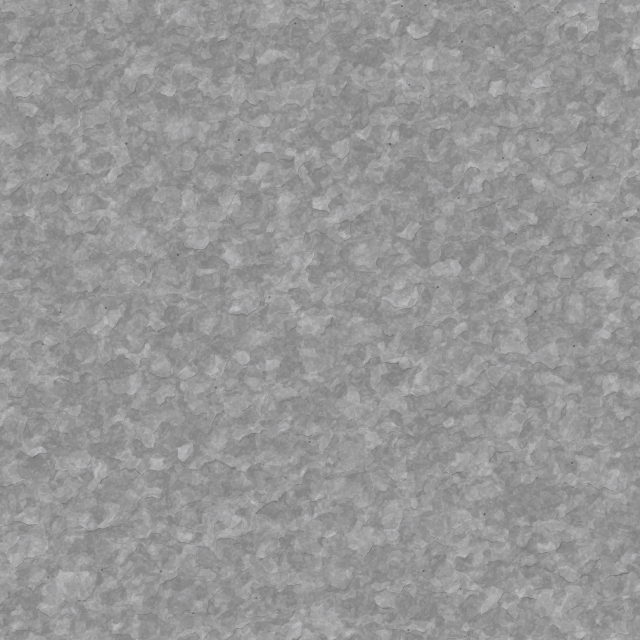
This texture is drawn by a Shadertoy shader. Its source:

```glsl
const float GRAIN_ANGLE = 0.42;
const float GRAIN_STRETCH = 0.78;
const float BASE_TONE = 0.522;
const vec3 ZINC_TINT = vec3(0.998, 0.999, 1.006);

vec2 hash2(vec2 cell, float seed) {
    vec3 q = fract(vec3(cell.xyx + seed * 17.3) * vec3(0.1031, 0.1030, 0.0973));
    q += dot(q, q.yzx + 33.33);
    return fract((q.xx + q.yz) * q.zy);
}

mat2 rotation(float angle) {
    float c = cos(angle), s = sin(angle);
    return mat2(c, -s, s, c);
}

// Layered sines that make the flake outlines ragged
vec2 raggedWarp(vec2 p) {
    vec2 offset = vec2(0.0);
    float frequency = 95.0, amplitude = 0.0032;
    for (int i = 0; i < 4; i++) {
        p = rotation(1.1) * p + 0.37;
        vec2 bend = 1.7 * sin(p * frequency * 0.43 + float(i));
        offset += amplitude * sin(p.yx * frequency + bend);
        frequency *= 1.9;
        amplitude *= 0.54;
    }
    return offset;
}

// Cellular flakes with soft borders: x = tone, y = closeness to a border
vec2 flakes(vec2 p, float scale, float sharpness, float seed) {
    p *= scale;
    vec2 cell = floor(p), local = fract(p);
    float total = 0.0, squares = 0.0, tone = 0.0;
    for (int y = -1; y <= 1; y++) {
        for (int x = -1; x <= 1; x++) {
            vec2 neighbour = vec2(x, y);
            vec2 jitter = hash2(cell + neighbour, seed);
            vec2 look = hash2(cell + neighbour, seed + 5.0);
            vec2 d = neighbour + jitter - local;
            float weight = exp(-sharpness * (dot(d, d) - 0.2 * look.y));
            total += weight;
            squares += weight * weight;
            tone += weight * look.x * look.x;
        }
    }
    return vec2(tone / total, 1.0 - squares / (total * total));
}

// Broad, faint clouds
float clouds(vec2 p) {
    return sin(p.x * 9.0 + 2.0 * sin(p.y * 7.0)) * sin(p.y * 11.0 + 1.5 * sin(p.x * 8.0 + 1.0));
}

// Sparse tiny dark pits
float pits(vec2 p, float scale, float share) {
    vec2 cell = floor(p * scale);
    vec2 look = hash2(cell, 41.0);
    vec2 centre = 0.2 + 0.6 * hash2(cell, 47.0);
    float d = length(fract(p * scale) - centre);
    return step(look.x, share) * smoothstep(0.08, 0.03, d);
}

void mainImage(out vec4 fragColor, in vec2 fragCoord) {
    vec2 uv = fragCoord / iResolution.y;

    // Flakes lean along a rising diagonal
    vec2 p = rotation(GRAIN_ANGLE) * (uv + raggedWarp(uv));
    p.x *= GRAIN_STRETCH;
    vec2 shadowStep = rotation(GRAIN_ANGLE) * vec2(-0.0005, 0.0018);

    // Overlapping crystal layers
    vec2 coarse = flakes(p, 55.0, 34.0, 1.0);
    vec2 medium = flakes(p + 3.1, 84.0, 28.0, 2.0);
    vec2 small = flakes(p + 7.7, 145.0, 18.0, 3.0);
    vec2 grit = flakes(uv, 270.0, 10.0, 4.0);
    float tone = BASE_TONE + 0.080 * coarse.x + 0.078 * medium.x;
    tone += 0.066 * small.x + 0.052 * (grit.x - 0.33);

    // Thin shadows below bright flakes, and faint seams
    float above = flakes(p + shadowStep, 55.0, 34.0, 1.0).x;
    tone += 0.075 * min(coarse.x - above, 0.0);
    float seamMask = smoothstep(0.2, 0.8, small.x);
    tone -= 0.07 * coarse.y * seamMask + 0.025 * medium.y;

    // Clouding and pits
    tone += 0.005 * clouds(uv);
    tone -= 0.17 * pits(uv, 34.0, 0.035);

    fragColor = vec4(clamp(tone * ZINC_TINT, 0.0, 1.0), 1.0);
}
```
